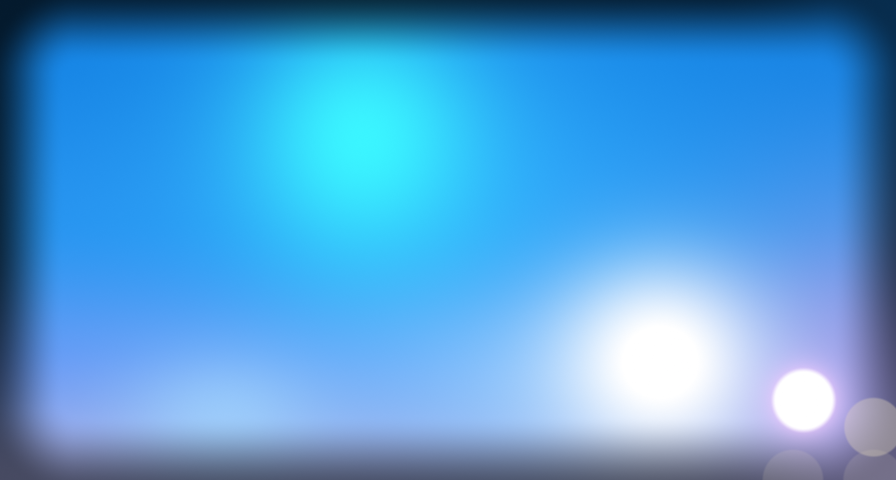
Write a WebGL 2 fragment shader that draws this background.

```glsl
#version 300 es
precision highp float;
// Blurred blue sky: a vertical gradient with soft gaussian glows on top,
// darkened by a rounded vignette, then a few translucent lens discs
// in the lower right corner. A sine hash dithers away the banding.

uniform vec2 u_resolution;
out vec4 outColor;

// Sky gradient, from top to bottom
const vec3 SKY_TOP = vec3(0.08, 0.51, 0.89);
const vec3 SKY_MID = vec3(0.16, 0.58, 0.94);
const vec3 SKY_LOW = vec3(0.42, 0.61, 0.96);
const vec3 SKY_BASE = vec3(0.66, 0.69, 0.91);

// Glow colours
const vec3 AZURE = vec3(0.19, 0.69, 1.00);
const vec3 CYAN = vec3(0.23, 0.96, 1.00);
const vec3 PALE_BLUE = vec3(0.65, 0.86, 1.00);
const vec3 WHITE = vec3(1.00);
const vec3 LILAC = vec3(0.68, 0.61, 0.88);

// Vignette, lengths in canvas heights
const float EDGE_WIDTH = 0.135;
const float CORNER_RADIUS = 0.16;
const float EDGE_LIGHT_TOP = 0.20;
const float EDGE_LIGHT_BOTTOM = 0.42;

// Lens discs: centre as a fraction of the canvas, radius in heights
const int DISC_COUNT = 3;
const vec3 DISCS[DISC_COUNT] = vec3[](
    vec3(0.975, 0.110, 0.061),
    vec3(0.885, 0.000, 0.063),
    vec3(0.975, 0.000, 0.063));
const vec3 DISC_TINT = vec3(0.85, 0.81, 0.72);
const float DISC_OPACITY = 0.42;
const vec3 SUN = vec3(0.897, 0.166, 0.064);
const vec3 SUN_HALO = vec3(0.95, 0.80, 1.00);

float hash(vec2 p) {
    return fract(sin(dot(p, vec2(12.9898, 78.233))) * 43758.5453);
}

// Gaussian falloff around a centre, radius in canvas heights
float glow(vec2 uv, vec2 center, vec2 radius, float aspect) {
    vec2 d = (uv - center) * vec2(aspect, 1.0) / radius;
    return exp(-dot(d, d));
}

// Distance to the rim of a disc, negative inside
float discDistance(vec2 uv, vec3 disc, float aspect) {
    return length((uv - disc.xy) * vec2(aspect, 1.0)) - disc.z;
}

// Distance to a rounded box filling the canvas, negative inside
float frameDistance(vec2 uv, float aspect) {
    vec2 halfSize = 0.5 * vec2(aspect, 1.0);
    vec2 q = abs(uv - 0.5) * vec2(aspect, 1.0) - halfSize + CORNER_RADIUS;
    return length(max(q, 0.0)) + min(max(q.x, q.y), 0.0) - CORNER_RADIUS;
}

vec3 sky(vec2 uv, float aspect) {
    vec3 color = mix(SKY_MID, SKY_TOP, smoothstep(0.45, 0.95, uv.y));
    color = mix(SKY_LOW, color, smoothstep(0.20, 0.55, uv.y));
    color = mix(SKY_BASE, color, smoothstep(0.0, 0.28, uv.y));

    color = mix(color, AZURE, 0.75 * glow(uv, vec2(0.47, 0.62), vec2(0.52, 0.36), aspect));
    color = mix(color, LILAC, 0.75 * glow(uv, vec2(0.98, 0.20), vec2(0.34, 0.38), aspect));
    color = mix(color, PALE_BLUE, 0.65 * glow(uv, vec2(0.25, 0.13), vec2(0.21, 0.14), aspect));
    color = mix(color, PALE_BLUE, 0.55 * glow(uv, vec2(0.62, 0.20), vec2(0.42, 0.21), aspect));
    color = mix(color, CYAN, glow(uv, vec2(0.405, 0.71), vec2(0.235, 0.245), aspect));
    float whiteness = 1.15 * glow(uv, vec2(0.737, 0.245), vec2(0.21, 0.20), aspect);
    return mix(color, WHITE, min(whiteness, 1.0));
}

void main() {
    vec2 uv = gl_FragCoord.xy / u_resolution;
    float aspect = u_resolution.x / u_resolution.y;
    float soft = 1.5 / u_resolution.y;

    // Sky under the vignette, which is lighter at the bottom and the right
    vec3 color = sky(uv, aspect);
    float inset = -frameDistance(uv, aspect);
    float edgeLight = mix(EDGE_LIGHT_BOTTOM, EDGE_LIGHT_TOP, smoothstep(0.0, 0.5, uv.y));
    edgeLight += 0.14 * smoothstep(0.8, 1.0, uv.x);
    color *= mix(edgeLight, 1.0, smoothstep(-0.03, EDGE_WIDTH, inset));

    // Faint discs
    for (int i = 0; i < DISC_COUNT; i++) {
        float d = discDistance(uv, DISCS[i], aspect);
        float fade = DISC_OPACITY * (i == 0 ? 1.0 : 0.4);
        color = mix(color, DISC_TINT, fade * (1.0 - smoothstep(-soft, soft, d)));
    }

    // Bright sun disc with a tight halo
    float sunEdge = discDistance(uv, SUN, aspect);
    color = mix(color, SUN_HALO, 0.65 * exp(-max(sunEdge, 0.0) / 0.028));
    color = mix(color, WHITE, 1.0 - smoothstep(-2.0 * soft, 2.0 * soft, sunEdge));

    color += (hash(gl_FragCoord.xy) - 0.5) / 255.0;
    outColor = vec4(clamp(color, 0.0, 1.0), 1.0);
}
```
